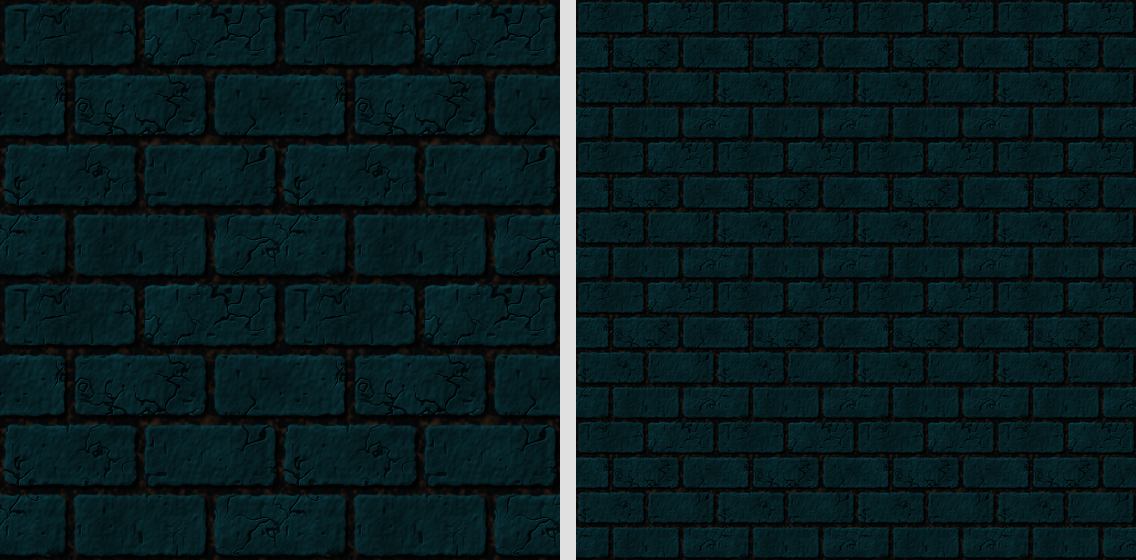
Left, the tile; right, the same tile 2 across and 2 down.
Reproduce this texture procedurally as a Shadertoy shader.

```glsl
// Dark teal brick wall in running bond, with cracked, grainy bricks and brown-flecked mortar.

vec2 hash2(vec2 p) {
    vec3 q = fract(p.xyx * vec3(.1031, .1030, .0973));
    q += dot(q, q.yzx + 33.33);
    return fract((q.xx + q.yz) * q.zy);
}

// Value noise with a whole number of cells per unit, so it wraps
float noise(vec2 tile, vec2 cells) {
    vec2 p = tile * cells, i = floor(p), f = p - i;
    f = f * f * (3. - 2. * f);
    vec2 lo = mod(i, cells), hi = mod(i + 1., cells);
    return mix(mix(hash2(lo).x, hash2(vec2(hi.x, lo.y)).x, f.x),
               mix(hash2(vec2(lo.x, hi.y)).x, hash2(hi).x, f.x), f.y);
}

// Distance to the border between the two nearest cellular points
float cellEdge(vec2 p, vec2 seed) {
    vec2 i = floor(p), nearest = vec2(9), second = vec2(9);
    for (int y = -1; y <= 1; y++)
    for (int x = -1; x <= 1; x++) {
        vec2 c = i + vec2(x, y);
        vec2 r = c + hash2(c + seed) - p;
        if (dot(r, r) < dot(nearest, nearest)) { second = nearest; nearest = r; }
        else if (dot(r, r) < dot(second, second)) second = r;
    }
    return dot(.5 * (nearest + second), normalize(second - nearest));
}

// Signed distance to a worn brick; the wear repeats every 2 bricks and 4 rows
float brickDistance(vec2 uv, out vec2 local, out vec2 id) {
    vec2 q = uv * vec2(4, 8);
    q.x += .5 * mod(floor(q.y) + 1., 2.);
    id = mod(floor(q), vec2(2, 4));
    local = (fract(q) - .5) * vec2(.25, .125);
    float ragged = .004 * noise(uv * 2., vec2(24)) + .003 * noise(uv * 2., vec2(64)) - .0035;
    vec2 e = abs(local) - vec2(.116, .0535) + .012;
    return length(max(e, 0.)) + min(max(e.x, e.y), 0.) - .012 + ragged;
}

float crackDepth(vec2 tile, vec2 local, vec2 id) {
    vec2 warp = vec2(noise(tile, vec2(18)), noise(tile + .37, vec2(18))) - .5;
    warp += .4 * (vec2(noise(tile, vec2(50)), noise(tile + .61, vec2(50))) - .5);
    float edge = cellEdge(local * 17. + .6 * warp, id * 37. + 11.);
    float presence = smoothstep(.42, .8, noise(tile + .23, vec2(7, 9)));
    return presence * (1. - smoothstep(.01, .03 + .05 * presence, edge));
}

float pitDepth(vec2 tile) {
    return smoothstep(.84, .97, noise(tile + .17, vec2(46, 38)));
}

float surfaceHeight(vec2 uv) {
    vec2 local, id, tile = uv * 2.;
    float body = 1. - smoothstep(-.006, .005, brickDistance(uv, local, id));
    float grain = .35 * noise(tile, vec2(60, 38)) + .25 * noise(tile + .43, vec2(104, 80))
                + .25 * noise(tile, vec2(26, 18));
    float damage = .4 * crackDepth(tile, local, id) + .35 * pitDepth(tile);
    return grain + body * (.55 - damage);
}

void mainImage(out vec4 fragColor, in vec2 fragCoord) {
    vec2 uv = fragCoord / iResolution.xy, tile = uv * 2.;
    vec2 local, id, unusedLocal, unusedId;
    float d = brickDistance(uv, local, id);
    float body = 1. - smoothstep(-.0015, .0015, d);

    // Relief lit from the upper left
    float lit = surfaceHeight(uv) - surfaceHeight(uv + vec2(-.0012, .0017));

    // Brick face: broad mottling, a paler rim, dark cracks and pits
    float mottling = .72 + .36 * noise(tile, vec2(10, 8)) + .2 * noise(tile + .29, vec2(44, 26));
    float rim = .18 * smoothstep(-.016, -.003, d);
    float tone = .94 + .12 * hash2(id + 5.).x;
    vec3 brick = vec3(.021, .120, .135) * tone * (mottling + rim);
    brick *= clamp(1. + 2.6 * lit, .2, 1.75);
    brick *= 1. - .8 * crackDepth(tile, local, id);
    brick *= 1. - .5 * pitDepth(tile);

    // Mortar: near black with rusty flecks, shadowed below and right of bricks
    float flecks = smoothstep(.42, .85, .6 * noise(tile + .11, vec2(42)) + .4 * noise(tile, vec2(90)));
    vec3 mortar = mix(vec3(.022, .027, .030), vec3(.120, .085, .058), flecks);
    mortar *= clamp(1. + 3. * lit, .3, 1.8);
    float caster = brickDistance(uv + vec2(-.006, .007), unusedLocal, unusedId);
    mortar *= 1. - .75 * (1. - smoothstep(-.003, .003, caster));

    fragColor = vec4(mix(mortar, brick, body), 1);
}
```
